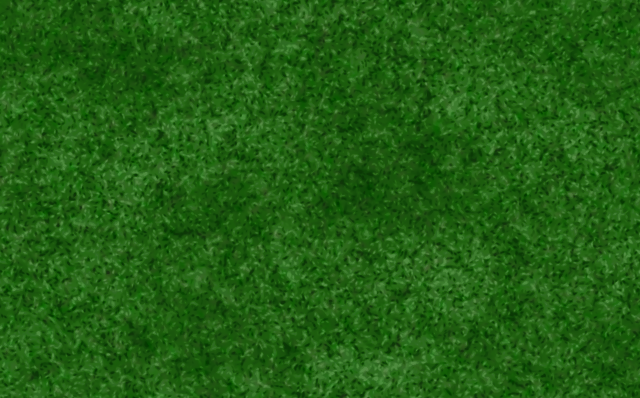
Give the GLSL for this texture, as a WebGL 2 fragment shader.

```glsl
#version 300 es
precision highp float;
// Short mown lawn: fine grass grain, small blades, clumps and faint broad patches.

uniform vec2 u_resolution;
out vec4 fragColor;

// Cells per canvas height
#define GRAIN_DENSITY 92.0
#define BLADE_DENSITY 56.0
#define CLUMP_DENSITY 19.0
#define PATCH_DENSITY 4.5
// Share of each layer in the tone
#define GRAIN_WEIGHT 0.68
#define BLADE_WEIGHT 0.56
#define CLUMP_WEIGHT 0.32
#define PATCH_WEIGHT 0.22
// Variation of contrast between patches, and of dryness between blades
#define PATCH_CONTRAST 0.15
#define DRYNESS 0.012

vec4 hash4(vec2 cell) {
    vec4 h = fract(cell.xyxy * vec4(0.1031, 0.1030, 0.0973, 0.1099));
    h += dot(h, h.wzxy + 33.33);
    return fract((h.xxyz + h.yzzw) * h.zywx);
}

// Cellular noise of soft, randomly turned strokes, scaled to unit variance.
// falloff.x acts along a stroke, falloff.y across it.
float strokeNoise(vec2 p, vec2 falloff) {
    vec2 cell = floor(p);
    float sum = 0.0;
    for (int y = -1; y <= 1; y++) {
        for (int x = -1; x <= 1; x++) {
            vec2 id = cell + vec2(x, y);
            vec4 h = hash4(id + 200.0);
            float angle = 3.14159 * h.z;
            vec2 along = vec2(cos(angle), sin(angle));
            vec2 d = p - id - h.xy;
            vec2 q = vec2(dot(d, along), dot(d, vec2(-along.y, along.x)));
            sum += (2.0 * h.w - 1.0) * exp(-dot(q * q, falloff));
        }
    }
    return sum * sqrt(1.91 * sqrt(falloff.x * falloff.y));
}

// Colour by rank, from the shaded roots (0) to the lit tips (1)
vec3 grassColor(float rank) {
    vec3 c = mix(vec3(0.04, 0.22, 0.02), vec3(0.06, 0.28, 0.03), smoothstep(0.0, 0.06, rank));
    c = mix(c, vec3(0.10, 0.33, 0.05), smoothstep(0.06, 0.22, rank));
    c = mix(c, vec3(0.11, 0.36, 0.05), smoothstep(0.22, 0.45, rank));
    c = mix(c, vec3(0.16, 0.42, 0.09), smoothstep(0.45, 0.68, rank));
    c = mix(c, vec3(0.18, 0.42, 0.13), smoothstep(0.68, 0.85, rank));
    c = mix(c, vec3(0.24, 0.49, 0.18), smoothstep(0.85, 0.96, rank));
    return mix(c, vec3(0.31, 0.55, 0.25), smoothstep(0.97, 1.0, rank));
}

void main() {
    vec2 p = gl_FragCoord.xy / u_resolution.y;

    // Layers from fine to broad
    float grain = strokeNoise(p * GRAIN_DENSITY, vec2(5.0, 16.0));
    float blades = strokeNoise(p * BLADE_DENSITY + 31.7, vec2(4.0, 20.0));
    float clumps = strokeNoise(p * CLUMP_DENSITY + 67.3, vec2(4.5, 9.0));
    float patches = strokeNoise(p * vec2(0.8, 1.2) * PATCH_DENSITY + 113.1, vec2(4.0, 6.0));

    // Tone, with livelier texture in the lighter patches
    float detail = GRAIN_WEIGHT * grain + BLADE_WEIGHT * blades;
    detail *= 1.0 + PATCH_CONTRAST * clamp(patches, -1.5, 1.5);
    float tone = detail + CLUMP_WEIGHT * clumps + PATCH_WEIGHT * patches;
    float rank = 1.0 / (1.0 + exp(-1.7 * tone));

    // Drier strokes turn slightly yellow and grey
    float dry = strokeNoise(p * BLADE_DENSITY * 0.7 + 151.9, vec2(4.0, 14.0));
    vec3 color = grassColor(rank) + DRYNESS * dry * vec3(1.0, -0.3, 0.8);

    fragColor = vec4(clamp(color, 0.0, 1.0), 1.0);
}
```
